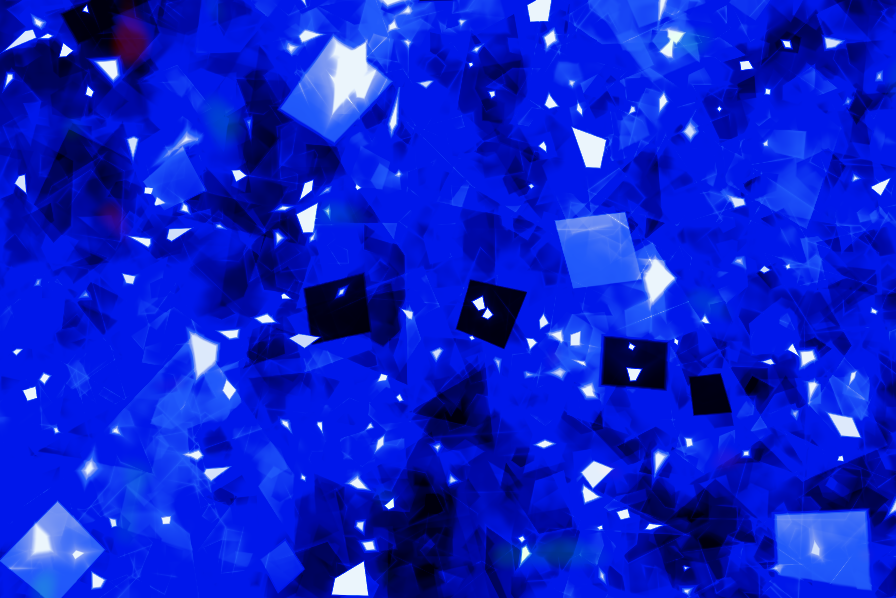
A Shadertoy shader for this texture:

```glsl
vec3 hash3(vec2 p) {
    vec3 q = fract(p.xyx * vec3(0.1031, 0.1030, 0.0973));
    q += dot(q, q.yxz + 33.33);
    return fract((q.xxy + q.yzz) * q.zyx);
}

vec2 direction(float angle) {
    return vec2(cos(angle), sin(angle));
}

float gradientAt(vec2 corner, vec2 offset) {
    return dot(direction(6.2832 * hash3(corner).x), offset);
}

float gradientNoise(vec2 p) {
    vec2 i = floor(p), f = p - i;
    vec2 u = f * f * f * (f * (f * 6.0 - 15.0) + 10.0);
    float low = mix(gradientAt(i, f), gradientAt(i + vec2(1, 0), f - vec2(1, 0)), u.x);
    float high = mix(gradientAt(i + vec2(0, 1), f - vec2(0, 1)), gradientAt(i + 1.0, f - 1.0), u.x);
    return 1.4 * mix(low, high, u.y);
}

vec2 turn(vec2 p, float angle) {
    vec2 d = direction(angle);
    return vec2(dot(p, d), dot(p, vec2(-d.y, d.x)));
}

// Signed distance to an irregular convex polygon
float shardDistance(vec2 p, vec3 rnd, float radius, int sides, float jitter) {
    p = turn(p, 6.2832 * rnd.x);
    p.x *= mix(1.0, 0.6, rnd.y);
    float d = -10.0;
    for (int i = 0; i < sides; i++) {
        vec3 wobble = hash3(rnd.xz * 91.0 + float(i) * 7.3);
        float angle = 6.2832 * (float(i) + jitter * wobble.x) / float(sides);
        d = max(d, dot(p, direction(angle)) - radius * (1.0 - 0.6 * jitter * wobble.y));
    }
    return d;
}

// Transparent facets that lighten or darken, some with bright rims
float facets(vec2 p, float cell, float seed, float pixel) {
    float sum = 0.0;
    for (int k = 0; k < 9; k++) {
        vec2 id = floor(p / cell) + vec2(k % 3 - 1, k / 3 - 1);
        vec3 place = hash3(id + seed * 17.3);
        vec3 look = hash3(id + seed * 17.3 + 71.7);
        vec2 q = p - (id + 0.1 + 0.8 * place.xy) * cell;
        float radius = cell * mix(0.25, 0.46, place.z);
        float d = shardDistance(q, look, radius, 4 + int(2.0 * place.x), 0.7);
        float soft = pixel + 0.02 * pow(place.y, 5.0);
        float slope = clamp(dot(q, direction(40.0 * look.y)) / radius, -1.0, 1.0);
        sum += (2.0 * look.z - 1.0) * (0.8 + 0.5 * slope) * (1.0 - smoothstep(-soft, soft, d));
        float rim = step(0.5, look.y) * smoothstep(-0.3, 0.9, slope);
        sum += 0.8 * rim * exp(-abs(d) / max(0.0013, 0.6 * pixel));
    }
    return sum;
}

// Thin straight glints
float streaks(vec2 p, float cell, float seed, float pixel) {
    float sum = 0.0;
    for (int k = 0; k < 9; k++) {
        vec2 id = floor(p / cell) + vec2(k % 3 - 1, k / 3 - 1);
        vec3 place = hash3(id + seed);
        vec3 look = hash3(id + seed + 37.1);
        vec2 q = turn(p - (id + place.xy) * cell, 6.2832 * look.x);
        float reach = cell * mix(0.25, 0.85, look.y);
        float width = max(0.6 * pixel, 0.001 + 0.003 * pow(look.z, 6.0));
        float fade = 1.0 - smoothstep(0.2, 1.0, abs(q.x) / reach);
        sum += place.z * fade * exp(-abs(q.y) / width);
    }
    return sum;
}

// Opaque squares: black, clear blue or pale
float coverWithSquares(float light, vec2 p, float cell, float pixel) {
    for (int k = 0; k < 9; k++) {
        vec2 id = floor(p / cell) + vec2(k % 3 - 1, k / 3 - 1);
        vec3 place = hash3(id + 5.7);
        vec3 look = hash3(id + 83.1);
        if (place.z > 0.38) continue;
        vec2 q = p - (id + 0.1 + 0.8 * place.xy) * cell;
        float tone = place.z < 0.2 ? -2.7 : place.z < 0.33 ? 1.0 : 1.75;
        float radius = cell * (tone > 1.5 ? 0.28 : mix(0.12, 0.23, look.z));
        float d = shardDistance(q, look, radius, 4, 0.22);
        float soft = pixel + 0.006 * look.y * look.y;
        light = mix(light, tone + 6.0 * q.y * look.x, 0.9 * (1.0 - smoothstep(-soft, soft, d)));
    }
    return light;
}

// Small white reflections with a faint halo
float addSparkles(float light, vec2 p, float cell, float share, float pixel) {
    for (int k = 0; k < 9; k++) {
        vec2 id = floor(p / cell) + vec2(k % 3 - 1, k / 3 - 1);
        vec3 place = hash3(id + 400.0 * cell);
        vec3 look = hash3(id + 900.0 * cell);
        vec2 centre = (id + 0.1 + 0.8 * place.xy) * cell;
        if (place.z > share * (1.0 + 1.2 * gradientNoise(centre * 4.0))) continue;
        float radius = cell * mix(0.09, 0.27, look.z * look.z);
        float d = shardDistance(p - centre, look, radius, 4, 0.8);
        float soft = pixel + 0.1 * cell * look.y * look.y;
        light += 0.5 * exp(-max(d, 0.0) / (0.14 * cell));
        light = mix(light, 2.3 + 0.5 * look.x, 1.0 - smoothstep(-soft, soft, d));
    }
    return light;
}

vec3 blueRamp(float light) {
    vec3 c = mix(vec3(0.0, 0.0, 0.06), vec3(0.0, 0.015, 0.36), smoothstep(-2.6, -1.6, light));
    c = mix(c, vec3(0.0, 0.03, 0.65), smoothstep(-1.6, -0.9, light));
    c = mix(c, vec3(0.0, 0.09, 0.92), smoothstep(-0.9, -0.1, light));
    c = mix(c, vec3(0.13, 0.35, 0.98), smoothstep(0.5, 1.5, light));
    c = mix(c, vec3(0.49, 0.60, 0.95), smoothstep(1.5, 2.0, light));
    return mix(c, vec3(0.92, 0.96, 0.99), smoothstep(2.0, 2.5, light));
}

void mainImage(out vec4 fragColor, in vec2 fragCoord) {
    float pixel = 1.0 / iResolution.y;
    vec2 p = fragCoord * pixel;

    // Broad light and shade, darker at the upper left
    float light = 0.9 * gradientNoise(p * 2.5) + 0.6 * gradientNoise(p * 6.0 + 9.0);
    light += 0.2 * gradientNoise(p * 35.0) - 0.9 * smoothstep(0.5, 0.0, length(p - vec2(0.0, 0.8))) - 0.25;

    // Facets from large to small, the small ones stronger at the right
    float cell = 0.42;
    for (int i = 0; i < 8; i++) {
        float fine = float(i) / 7.0;
        light += 0.8 * mix(1.0, 0.55 + 0.4 * p.x, fine) * facets(p, cell, float(i) + 1.0, pixel);
        cell *= 0.75;
    }
    light = min(light, mix(0.9, light, 0.45));
    light = coverWithSquares(light, p, 0.22, pixel);
    light += 0.7 * streaks(p, 0.2, 3.0, pixel) + 0.5 * streaks(p, 0.11, 61.0, pixel);
    light = addSparkles(light, p, 0.045, 0.17, pixel);
    light = addSparkles(light, p, 0.12, 0.22, pixel);

    // Rare green and magenta reflections
    vec3 color = blueRamp(light);
    float hue = gradientNoise(p * 7.0 + 31.0);
    color += vec3(0.0, 0.18, -0.1) * smoothstep(0.5, 0.8, hue);
    color += vec3(0.25, 0.0, -0.1) * smoothstep(0.6, 0.85, -hue);
    fragColor = vec4(clamp(color, 0.0, 1.0), 1.0);
}
```
